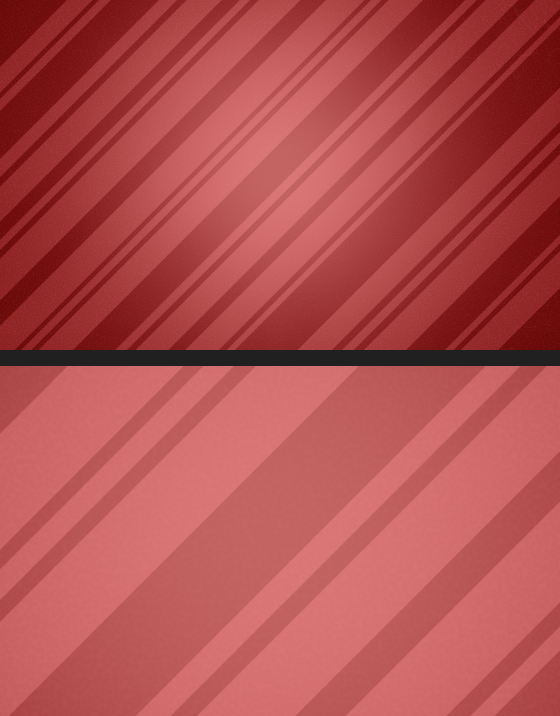
Top, the full canvas; bottom, a detail of the centre.
This background is drawn by a Shadertoy shader. Its source:

```glsl
// Diagonal red stripes of uneven width under a soft central glow.
// Each dark band is an interval along the diagonal; two colour ramps fade
// to the corners, then cellular grain, cloudy sines and fibres add wear.

const int BANDS = 19;
// Start and end of each dark band along the diagonal, in 1/480 of the height
const vec2 darkBand[BANDS] = vec2[](
    vec2(-99, 92), vec2(127, 136), vec2(152, 218), vec2(243, 256),
    vec2(304, 329), vec2(343, 355), vec2(412, 447), vec2(500, 509),
    vec2(523, 533), vec2(580, 638), vec2(654, 666), vec2(711, 734),
    vec2(780, 791), vec2(802, 888), vec2(935, 949), vec2(965, 979),
    vec2(1037, 1090), vec2(1102, 1112), vec2(1163, 1400));

vec2 hash22(vec2 cell) {
    vec3 q = fract(cell.xyx * vec3(0.1031, 0.1030, 0.0973));
    q += dot(q, q.yzx + 33.33);
    return fract((q.xx + q.yz) * q.zy);
}

// Distances to the nearest and second nearest feature points
vec2 cellular(vec2 p) {
    vec2 cell = floor(p), nearest = vec2(8.0);
    for (int j = -1; j <= 1; j++)
    for (int i = -1; i <= 1; i++) {
        vec2 neighbour = cell + vec2(i, j);
        float d = length(neighbour + hash22(neighbour) - p);
        nearest = d < nearest.x ? vec2(d, nearest.x)
                                : vec2(nearest.x, min(nearest.y, d));
    }
    return nearest;
}

// Slow cloudy variation from warped sines
float clouds(vec2 p) {
    float sum = 0.0, amplitude = 0.5;
    for (int i = 0; i < 4; i++) {
        p = mat2(0.8, 0.6, -0.6, 0.8) * p * 1.8 + 1.7;
        p += 0.5 * sin(p.yx * 1.3);
        sum += amplitude * sin(p.x) * sin(p.y);
        amplitude *= 0.6;
    }
    return sum;
}

float stripes(float along, float blur) {
    float cover = 0.0;
    for (int i = 0; i < BANDS; i++) {
        float inside = min(along - darkBand[i].x, darkBand[i].y - along);
        cover = max(cover, smoothstep(-blur, blur, inside));
    }
    return cover;
}

void mainImage(out vec4 fragColor, in vec2 fragCoord) {
    vec2 p = fragCoord / iResolution.y;
    float aspect = iResolution.x / iResolution.y;

    // Glow, measured from just above the middle
    vec2 fromGlow = p - vec2(0.5 * aspect, 0.52);
    float glow = exp(-3.0 * dot(fromGlow, fromGlow));

    // Stripes running up to the right
    float along = 480.0 * (p.x + 1.0 - p.y);
    float dark = stripes(along, 480.0 / iResolution.y);
    vec3 lightRed = mix(vec3(0.53, 0.105, 0.105), vec3(0.86, 0.465, 0.465), glow);
    vec3 darkRed = mix(vec3(0.39, 0.025, 0.025), vec3(0.765, 0.39, 0.385),
                       vec3(glow, vec2(pow(glow, 1.3))));
    vec3 color = mix(lightRed, darkRed, dark);

    // Wear grows toward the edges
    float wear = 1.0 - 0.75 * glow;
    float grain = cellular(p * 210.0).x - 0.48;
    color += 0.055 * wear * clamp(grain, -0.4, 0.35);
    color += 0.02 * wear * clouds(p * 3.0);

    // Faint pale fibres, broken up by the clouds
    vec2 cells = cellular(vec2(p.x + 0.4 * p.y, p.y) * vec2(34.0, 13.0));
    float fibre = 1.0 - smoothstep(0.0, 0.07, cells.y - cells.x);
    color += 0.03 * wear * wear * fibre * smoothstep(0.1, 0.6, clouds(p * 2.0 + 4.0));

    fragColor = vec4(clamp(color, 0.0, 1.0), 1.0);
}
```
